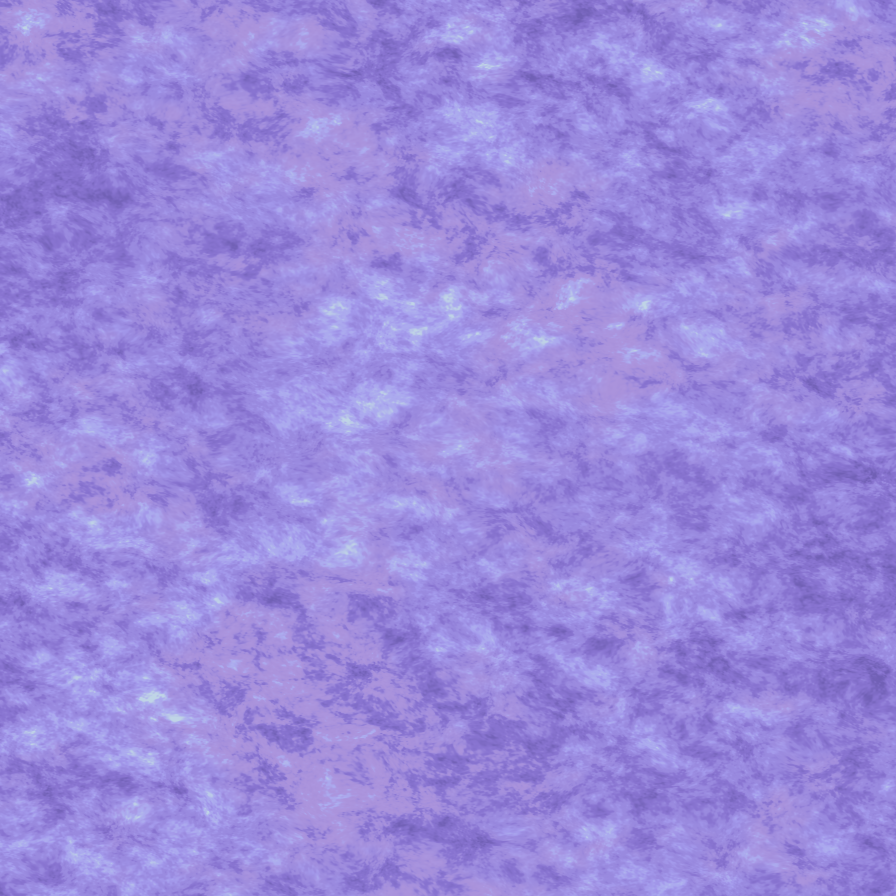
This texture is drawn by a WebGL 1 fragment shader. Its source:

```glsl
precision highp float;
// Mottled violet felt paper with mauve stains, dark flecks and pale blue glints.

uniform vec2 u_resolution;

const vec3 SHADOW = vec3(0.44, 0.375, 0.71);
const vec3 VIOLET = vec3(0.535, 0.455, 0.82);
const vec3 LAVENDER = vec3(0.60, 0.54, 0.875);
const vec3 PERIWINKLE = vec3(0.635, 0.595, 0.92);
const vec3 SKY = vec3(0.67, 0.665, 0.935);
const vec3 GLINT = vec3(0.75, 0.83, 0.90);
const vec3 MAUVE = vec3(0.68, 0.58, 0.855);

float hash(vec2 p) {
  vec3 q = fract(vec3(p.xyx) * 0.1031);
  q += dot(q, q.yzx + 33.33);
  return fract((q.x + q.y) * q.z);
}

// Smooth value noise in -1..1
float noise(vec2 p) {
  vec2 cell = floor(p);
  vec2 f = fract(p);
  vec2 w = f * f * (3.0 - 2.0 * f);
  float low = mix(hash(cell), hash(cell + vec2(1.0, 0.0)), w.x);
  float high = mix(hash(cell + vec2(0.0, 1.0)), hash(cell + 1.0), w.x);
  return 2.0 * mix(low, high, w.y) - 1.0;
}

mat2 rotation(float angle) {
  float c = cos(angle);
  float s = sin(angle);
  return mat2(c, s, -s, c);
}

// Five octaves, each turned to hide the lattice
float fbm(vec2 p, float gain) {
  mat2 turn = 2.0 * rotation(0.65);
  float sum = 0.0;
  float amplitude = 1.0;
  for (int i = 0; i < 5; i++) {
    sum += amplitude * noise(p);
    p = turn * p + vec2(17.3, 9.1);
    amplitude *= gain;
  }
  return sum;
}

// Soft elliptical patch of light or shade
float pool(vec2 uv, vec2 center, vec2 radius) {
  vec2 d = (uv - center) / radius;
  return exp(-dot(d, d));
}

float broadTone(vec2 uv) {
  float tone = 0.34 * fbm(uv * vec2(4.6, 3.8) + 41.0, 0.55);
  tone += 0.80 * pool(uv, vec2(0.37, 0.54), vec2(0.07, 0.20));
  tone += 0.50 * pool(uv, vec2(0.66, 0.58), vec2(0.16, 0.14));
  tone += 0.45 * pool(uv, vec2(0.20, 0.05), vec2(0.16, 0.10));
  tone -= 0.65 * pool(uv, vec2(0.52, 0.12), vec2(0.10, 0.18));
  tone -= 0.85 * pool(uv, vec2(1.00, 0.30), vec2(0.09, 0.24));
  tone -= 0.45 * pool(uv, vec2(0.02, 0.82), vec2(0.10, 0.16));
  return tone;
}

// Short, flattened, slightly tilted fibres with a crisp grain
float fibreTone(vec2 uv) {
  vec2 p = rotation(0.16) * uv * vec2(23.0, 34.0);
  vec2 warp = vec2(noise(p * 0.9 + 5.0), noise(p * 0.9 + 23.0));
  return fbm(p + 0.2 * warp, 0.82);
}

vec3 toneRamp(float tone) {
  vec3 color = mix(SHADOW, VIOLET, smoothstep(-2.8, -1.0, tone));
  color = mix(color, LAVENDER, smoothstep(-1.2, -0.1, tone));
  color = mix(color, PERIWINKLE, smoothstep(-0.1, 0.8, tone));
  color = mix(color, SKY, smoothstep(0.6, 1.4, tone));
  return mix(color, GLINT, smoothstep(1.4, 2.6, tone));
}

// Mauve stays in the middle tones
float mauveAmount(vec2 uv, float tone) {
  float stain = 0.6 * fbm(uv * vec2(4.0, 6.5) + 73.0, 0.75);
  stain += 0.6 * pool(uv, vec2(0.33, 0.22), vec2(0.16, 0.16));
  stain += 0.5 * pool(uv, vec2(0.25, 0.95), vec2(0.30, 0.14));
  float midTone = smoothstep(-1.2, 0.2, tone) * (1.0 - smoothstep(0.6, 1.6, tone));
  return 0.8 * midTone * smoothstep(-0.25, 0.8, stain);
}

void main() {
  vec2 uv = gl_FragCoord.xy / u_resolution;
  float relief = mix(0.85, 1.15, 0.5 + 0.5 * noise(uv * 4.0 + 11.0));
  float tone = broadTone(uv) + relief * fibreTone(uv) - 0.22;
  vec3 color = mix(toneRamp(tone), MAUVE, mauveAmount(uv, tone));
  gl_FragColor = vec4(color, 1.0);
}
```
